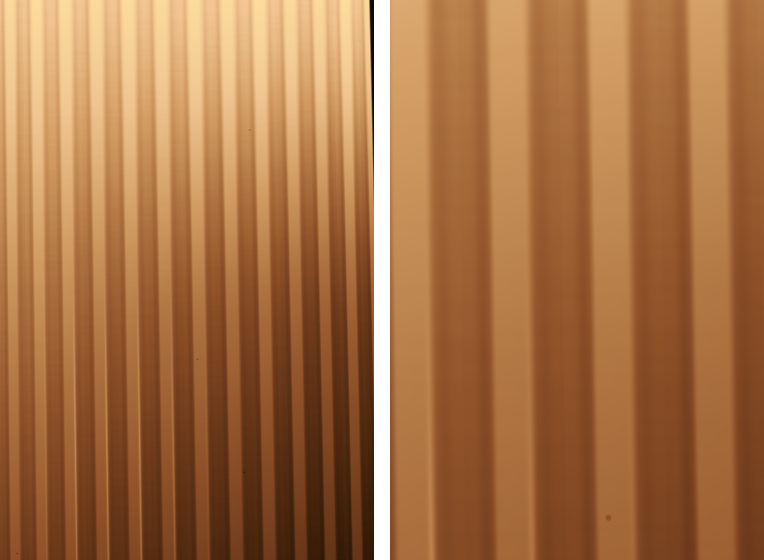
Left, the full canvas; right, a detail of the centre.
Write a Shadertoy shader that draws this texture.

```glsl
const float PLEAT_ANGLE = 0.13;    // angle between neighbouring pleats
const float DRUM_RADIUS = 0.684;   // in canvas widths
const float DRUM_CENTER = 0.475;
const float CENTER_PLEAT = 5.5;    // pleat index at the drum center
const float DRUM_EDGE = 0.988;
const vec2 LEAN = vec2(0.014, 0.020); // sideways drift: base, extra at right
const float RIDGE_LEFT = -0.20;    // in pleat widths
const float RIDGE_RIGHT = 0.18;
const float WEAVE_ROWS = 190.0;
const float WEAVE_DEPTH = 0.07;
const float PLEAT_VARIATION = 0.16;
const vec2 SPECK_GRID = vec2(16.0, 24.0);
const float SPECK_CHANCE = 0.012;
const vec3 BACKDROP = vec3(0.06, 0.03, 0.01);

// Shades from deep shadow to lamp glow
const vec3 SHADES[8] = vec3[8](
    vec3(0.16, 0.08, 0.02), vec3(0.29, 0.15, 0.05),
    vec3(0.42, 0.22, 0.10), vec3(0.56, 0.32, 0.16),
    vec3(0.68, 0.45, 0.25), vec3(0.82, 0.61, 0.39),
    vec3(0.94, 0.77, 0.56), vec3(1.00, 0.88, 0.63));

float hash(vec2 p) {
    return fract(sin(dot(p, vec2(127.1, 311.7))) * 43758.5453);
}

float noise(vec2 p) {
    vec2 cell = floor(p), f = fract(p);
    f = f * f * (3.0 - 2.0 * f);
    return mix(mix(hash(cell), hash(cell + vec2(1, 0)), f.x),
               mix(hash(cell + vec2(0, 1)), hash(cell + vec2(1, 1)), f.x), f.y);
}

float bump(float x, float center, float width) {
    float d = (x - center) / width;
    return exp(-d * d);
}

vec3 shade(float tone) {
    tone = clamp(tone, 0.0, 6.999);
    int i = int(tone);
    return mix(SHADES[i], SHADES[i + 1], fract(tone));
}

void mainImage(out vec4 fragColor, in vec2 fragCoord) {
    vec2 uv = fragCoord / iResolution.xy;
    float depth = 1.0 - uv.y;      // distance below the lamp
    float x = uv.x - (LEAN.x + LEAN.y * uv.x) * depth;

    // Wrap evenly spaced pleats around the drum
    float turn = asin(clamp((x - DRUM_CENTER) / DRUM_RADIUS, -1.0, 1.0));
    float pleat = turn / PLEAT_ANGLE + CENTER_PLEAT;
    float id = floor(pleat + 0.5);
    float across = pleat - id;

    // Light falls off downwards and to the right
    float tone = 6.1 - 3.7 * depth - 2.0 * uv.x * smoothstep(0.0, 0.6, depth);
    tone += PLEAT_VARIATION * (hash(vec2(id, 3.0)) - 0.5);

    // Raised ridge with a crisp left side and a softer right side
    float soft = mix(0.09, 0.04, smoothstep(0.0, 0.5, depth));
    float ridge = smoothstep(RIDGE_LEFT - soft, RIDGE_LEFT + soft, across)
                * (1.0 - smoothstep(RIDGE_RIGHT - soft, RIDGE_RIGHT + 1.6 * soft, across));
    tone += ridge * (0.70 + 0.6 * uv.x * smoothstep(0.0, 0.5, depth));

    // Grooves either side of the ridge
    tone -= 0.40 * bump(across, RIDGE_LEFT - 0.09, 0.07);
    tone -= 0.28 * bump(across, RIDGE_RIGHT + 0.13, 0.08);
    tone -= 0.20 * bump(abs(across), 0.5, 0.12) * smoothstep(0.3, 0.9, depth);

    // Thin lit rim low on the left pleats
    float rim = smoothstep(0.45, 0.85, depth)
              * smoothstep(0.0, 2.5, id) * (1.0 - smoothstep(4.0, 7.0, id));
    tone += 1.1 * rim * bump(across, RIDGE_RIGHT - 0.02, 0.035);

    // Fine uneven horizontal weave
    float row = uv.y * WEAVE_ROWS;
    float weave = noise(vec2(pleat * 2.0, row)) - 0.5;
    tone += WEAVE_DEPTH * weave * (1.0 - 0.5 * ridge);

    // Rare dark specks
    vec2 grid = uv * SPECK_GRID;
    vec2 cell = floor(grid);
    vec2 offset = 0.2 + 0.6 * vec2(hash(cell + 5.0), hash(cell + 9.0));
    float speck = 1.0 - smoothstep(0.02, 0.06, length(fract(grid) - offset));
    tone -= 0.8 * speck * step(hash(cell), SPECK_CHANCE);

    // Drum silhouette
    float edgeBlur = max(0.003, 1.0 / iResolution.x);
    float outside = smoothstep(DRUM_EDGE - edgeBlur, DRUM_EDGE + edgeBlur, x);
    fragColor = vec4(mix(shade(tone), BACKDROP, outside), 1.0);
}
```
